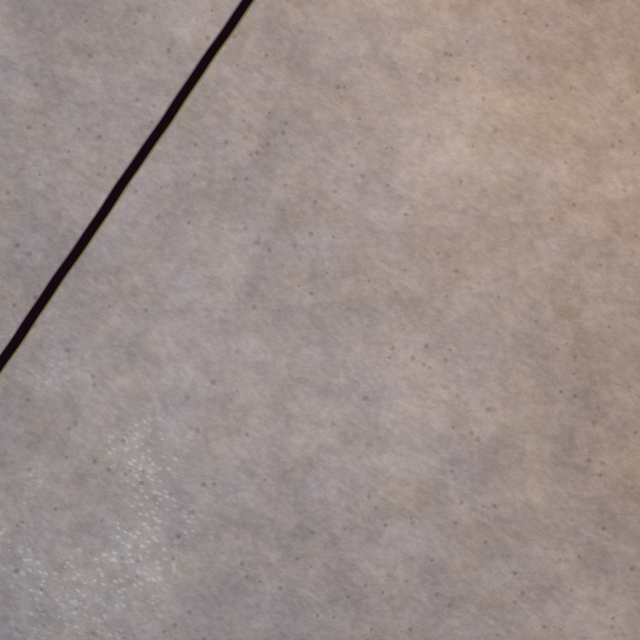
Reproduce this texture procedurally as a three.js fragment shader.

```glsl
// Mottled warm grey stone slab crossed by one dark diagonal joint.
varying vec2 vUv;

const vec3 SHADE_STONE = vec3(0.560, 0.516, 0.508);
const vec3 LIGHT_STONE = vec3(0.630, 0.583, 0.572);
const vec3 JOINT_DARK = vec3(0.075, 0.035, 0.055);
const vec3 WARM_TINT = vec3(0.060, 0.018, -0.025);
const vec3 COOL_TINT = vec3(-0.012, 0.000, 0.010);
const vec3 OCHRE_TINT = vec3(0.010, 0.004, -0.016);

float hash(vec2 p) {
  vec3 q = fract(p.xyx * vec3(0.1031, 0.1030, 0.0973));
  q += dot(q, q.yzx + 33.33);
  return fract((q.x + q.y) * q.z);
}

mat2 rotation(float angle) {
  float c = cos(angle);
  float s = sin(angle);
  return mat2(c, s, -s, c);
}

float valueNoise(vec2 p) {
  vec2 cell = floor(p);
  vec2 f = fract(p);
  f = f * f * (3.0 - 2.0 * f);
  float low = mix(hash(cell), hash(cell + vec2(1.0, 0.0)), f.x);
  float high = mix(hash(cell + vec2(0.0, 1.0)), hash(cell + 1.0), f.x);
  return mix(low, high, f.y);
}

// Layered noise centred on zero; each octave is turned to hide the grid.
float layers(vec2 p, float gain) {
  float sum = 0.0;
  float weight = 0.5;
  for (int i = 0; i < 3; i++) {
    sum += weight * (valueNoise(p) - 0.5);
    p = rotation(0.9) * p * 2.03 + 17.0;
    weight *= gain;
  }
  return sum;
}

// Soft cellular dots; only a share of the cells holds one.
float specks(vec2 p, float share, float radius) {
  vec2 cell = floor(p);
  float dots = 0.0;
  for (int y = -1; y <= 1; y++) {
    for (int x = -1; x <= 1; x++) {
      vec2 id = cell + vec2(float(x), float(y));
      vec2 center = id + vec2(hash(id + 3.7), hash(id + 41.3));
      float size = radius * mix(0.5, 1.0, hash(id + 71.9));
      float dotShape = 1.0 - smoothstep(0.2 * size, size, length(p - center));
      dots = max(dots, dotShape * step(hash(id + 9.1), share));
    }
  }
  return dots;
}

// Signed distance to a line through a point, positive on its right side.
float sideOfLine(vec2 p, vec2 through, vec2 direction) {
  vec2 d = normalize(direction);
  return dot(p - through, vec2(d.y, -d.x));
}

float band(float d, float halfWidth, float blur) {
  return 1.0 - smoothstep(halfWidth - blur, halfWidth + blur, abs(d));
}

vec3 stone(vec2 uv) {
  // Broad light, clouds, blotches and fine grain
  vec2 fromGlow = (uv - vec2(0.58, 0.66)) * vec2(1.0, 0.95);
  float glow = exp(-3.2 * dot(fromGlow, fromGlow));
  vec2 slanted = rotation(0.5) * uv * vec2(1.0, 1.2);
  float clouds = layers(slanted * 5.0 + 4.0, 0.6);
  float blotches = layers(slanted * 24.0 + 31.0, 0.75);
  float grain = layers(slanted * vec2(95.0, 125.0) + 57.0, 0.8);
  float tone = 0.08 + 0.9 * glow + 1.5 * clouds + 1.25 * blotches + 1.3 * grain;
  vec3 color = mix(SHADE_STONE, LIGHT_STONE, tone);

  // Warm upper right, cool lower left, faint ochre stains
  float warmth = smoothstep(0.45, 1.15, uv.x * 0.75 + uv.y * 0.4);
  float coolness = 1.0 - smoothstep(0.1, 0.9, uv.x + uv.y * 0.6);
  color += WARM_TINT * warmth + COOL_TINT * coolness;
  color += OCHRE_TINT * 2.5 * layers(uv * 18.0 + 83.0, 0.7);

  // Pale chips gather at the lower left, dark pits are sparse
  float patchy = smoothstep(-0.08, 0.2, layers(uv * 9.0 + 12.0, 0.6));
  float corner = 1.0 - smoothstep(0.08, 0.42, length((uv - vec2(0.05, 0.2)) * vec2(0.9, 1.2)));
  float chips = specks(slanted * vec2(85.0, 115.0), 0.35, 0.65);
  float pits = specks(uv * 60.0 + 7.0, 0.07, 0.4);
  color += vec3(0.075, 0.090, 0.088) * chips * (0.12 + corner) * patchy;
  color += vec3(0.020, 0.027, 0.028) * corner * patchy;
  return color - 0.075 * pits;
}

void main() {
  vec3 color = stone(vUv);

  // Joint with a purple fringe on the left and an olive one on the right
  float d = sideOfLine(vUv, vec2(0.0, 0.431), vec2(0.387, 0.569));
  d += 0.0005 * sin(vUv.y * 37.0) + 0.0003 * sin(vUv.y * 91.0);
  float halfWidth = mix(0.0080, 0.0068, vUv.y);
  color = mix(color, vec3(0.34, 0.25, 0.36), 0.65 * band(d + 0.0075, 0.0020, 0.0020));
  color = mix(color, vec3(0.40, 0.37, 0.17), 0.80 * band(d - 0.0080, 0.0020, 0.0020));
  color = mix(color, JOINT_DARK, band(d, halfWidth, 0.0017));

  gl_FragColor = vec4(color, 1.0);
}
```
